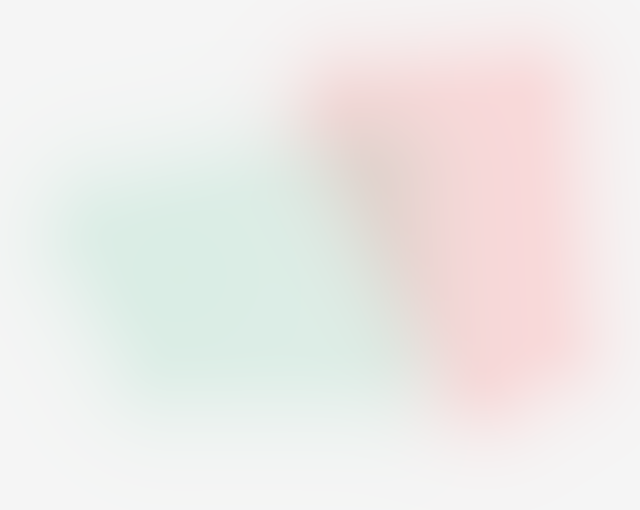
Write a Shadertoy shader that draws this background.

```glsl
#define PAPER vec3(0.96, 0.96, 0.96)
#define MINT_TINT vec3(0.902, 0.970, 0.941)
#define ROSE_TINT vec3(1.014, 0.885, 0.887)
#define MINT_BLUR 0.163
#define ROSE_BLUR 0.141
#define GLOW_CENTER vec2(0.351, 0.461)
#define GLOW_RADIUS 0.17
#define GLOW_STRENGTH 0.13

// Distance to a convex, counterclockwise quad; zero inside
float quadDistance(vec2 p, vec2 corners[4]) {
    float nearest = 1e5;
    bool inside = true;
    for (int i = 0; i < 4; i++) {
        vec2 edge = corners[(i + 1) % 4] - corners[i];
        vec2 offset = p - corners[i];
        float along = clamp(dot(offset, edge) / dot(edge, edge), 0.0, 1.0);
        nearest = min(nearest, length(offset - edge * along));
        inside = inside && edge.x * offset.y >= edge.y * offset.x;
    }
    return inside ? 0.0 : nearest;
}

// Gaussian falloff
float softFalloff(float distance, float blur) {
    float t = distance / blur;
    return exp(-t * t);
}

void mainImage(out vec4 fragColor, in vec2 fragCoord) {
    // Height is one unit, centred horizontally
    vec2 p = (fragCoord - 0.5 * iResolution.xy) / iResolution.y + vec2(0.627, 0.5);

    // Cores of the two blurred patches
    vec2 mintCore[4] = vec2[4](vec2(0.229, 0.534), vec2(0.343, 0.330),
                               vec2(0.719, 0.330), vec2(0.703, 0.632));
    vec2 roseCore[4] = vec2[4](vec2(0.703, 0.771), vec2(0.956, 0.289),
                               vec2(1.046, 0.346), vec2(1.013, 0.796));
    float mint = softFalloff(quadDistance(p, mintCore), MINT_BLUR);
    float rose = softFalloff(quadDistance(p, roseCore), ROSE_BLUR);

    // Slightly richer mint near its centre
    mint += GLOW_STRENGTH * softFalloff(length(p - GLOW_CENTER), GLOW_RADIUS);

    // Tints multiply like overlapping translucent inks
    vec3 color = PAPER * mix(vec3(1.0), MINT_TINT, mint) * mix(vec3(1.0), ROSE_TINT, rose);
    fragColor = vec4(color, 1.0);
}
```
